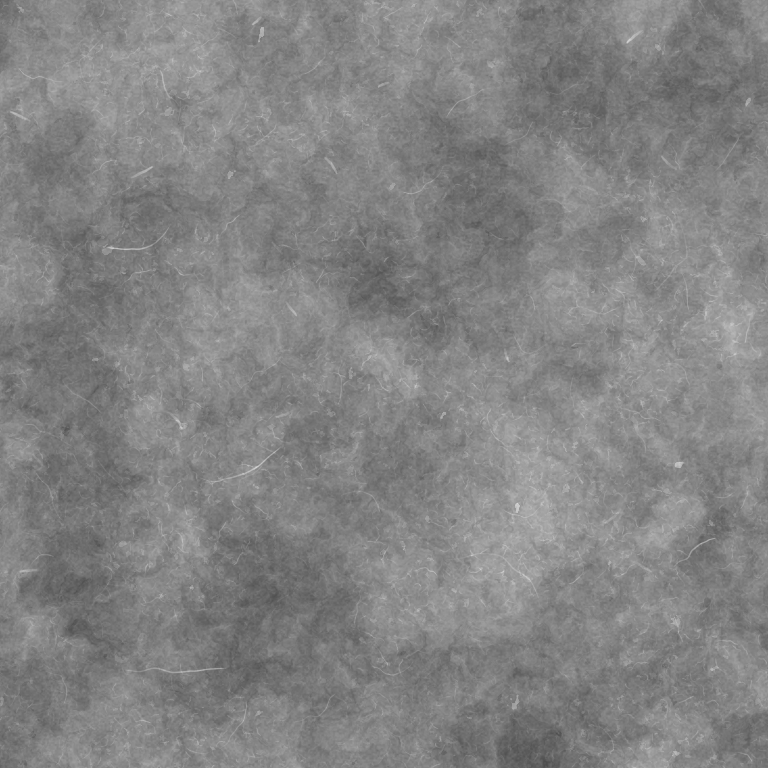
Give the GLSL for this texture, as a Shadertoy shader.

```glsl
// Worn grey plaster: warped cloudy noise with rough fine grain,
// strewn with pale crooked fibres, thin splinters and small flakes.
// Each kind of debris is scattered on a jittered grid at several sizes.

float hash(vec2 p) {
    return fract(sin(dot(p, vec2(127.1, 311.7))) * 43758.5453);
}

mat2 rotation(float a) {
    float c = cos(a), s = sin(a);
    return mat2(c, s, -s, c);
}

float noise(vec2 p) {
    vec2 i = floor(p), f = fract(p);
    f = f * f * (3.0 - 2.0 * f);
    return mix(mix(hash(i), hash(i + vec2(1, 0)), f.x),
               mix(hash(i + vec2(0, 1)), hash(i + vec2(1, 1)), f.x), f.y);
}

// Fractal noise centred on zero, turned at each octave
float fbm(vec2 p, int octaves, float gain) {
    float sum = 0.0, amplitude = 0.5;
    for (int i = 0; i < octaves; i++) {
        sum += amplitude * (noise(p) - 0.5);
        p = rotation(0.7) * p * 2.03 + 13.7;
        amplitude *= gain;
    }
    return sum;
}

// Crooked, tapering strokes; halfLength and width are in canvas units
float fibres(vec2 uv, float cells, float halfLength, float width, float bend, float share, float seed) {
    vec2 p = uv * cells;
    float soft = 0.7 / iResolution.y, result = 0.0;
    for (int i = 0; i < 9; i++) {
        vec2 id = floor(p) + vec2(i % 3 - 1, i / 3 - 1);
        vec2 key = id + seed * 17.3;
        if (hash(key) > share) continue;
        vec2 centre = id + vec2(hash(key + 3.1), hash(key + 5.7));
        vec2 q = rotation(6.2832 * hash(key + 8.3)) * (p - centre) / cells;
        float reach = halfLength * mix(0.35, 1.0, hash(key + 11.9));
        float x = q.x / reach;
        float curve = bend * (hash(key + 14.2) - 0.3);
        float kink = bend * 0.9 * (hash(key + 16.7) - 0.5);
        float wobble = 0.25 * bend * (noise(vec2(x * 3.0, hash(key) * 90.0)) - 0.5);
        float slope = 2.0 * curve * x + kink * step(0.3, x);
        float y = curve * x * x + kink * max(x - 0.3, 0.0) + wobble;
        float d = abs(q.y + reach * y) / sqrt(1.0 + slope * slope);
        float w = width * (1.0 - 0.5 * x * x);
        float line = 1.0 - smoothstep(w - soft, w + soft, d);
        line *= 1.0 - smoothstep(0.85, 1.0, abs(x));
        line *= mix(0.4, 1.0, smoothstep(-1.0, 0.9, x));
        result = max(result, line * mix(0.25, 1.0, hash(key + 19.4)));
    }
    return result;
}

// Ragged oval chips; radius is in canvas units
float flakes(vec2 uv, float cells, float radius, float share, float seed) {
    vec2 p = uv * cells;
    float soft = 0.8 / iResolution.y, result = 0.0;
    float ragged = (noise(uv / radius * 2.2 + seed) - 0.5) * radius * 1.5;
    for (int i = 0; i < 9; i++) {
        vec2 id = floor(p) + vec2(i % 3 - 1, i / 3 - 1);
        vec2 key = id + seed * 23.9;
        if (hash(key) > share) continue;
        vec2 centre = id + vec2(hash(key + 2.3), hash(key + 6.1));
        vec2 q = rotation(6.2832 * hash(key + 9.7)) * (p - centre) / cells;
        q.y *= mix(1.1, 3.0, hash(key + 12.5));
        float size = radius * mix(0.3, 1.0, hash(key + 15.8));
        float chip = 1.0 - smoothstep(-soft, soft, length(q) + ragged - size);
        result = max(result, chip * mix(0.2, 1.0, hash(key + 18.6)));
    }
    return result;
}

void mainImage(out vec4 fragColor, in vec2 fragCoord) {
    vec2 uv = fragCoord / iResolution.y;

    // Cloudy stains with frayed edges, broad and then patchy
    vec2 warp = vec2(fbm(uv * 18.0, 5, 0.65), fbm(uv * 18.0 + 41.0, 5, 0.65));
    vec2 cloudy = uv + 0.05 * warp;
    float clouds = 0.12 * fbm(cloudy * vec2(4.5, 3.8) + 7.0, 2, 0.6)
                 + 0.29 * fbm(cloudy * vec2(9.5, 8.0) + 3.0, 6, 0.7);
    float grey = 0.508 + clouds;

    // Mottling and fine grain
    grey += 0.11 * fbm(uv * 75.0 + warp * 4.0, 3, 0.85);
    grey += 0.055 * (noise(uv * 400.0) - 0.5);

    // Debris gathers in uneven drifts
    float drift = smoothstep(0.25, 0.75, noise(uv * 12.0 + 30.0) + 2.0 * clouds);
    float density = mix(0.5, 1.2, drift);

    // Flakes from dust to chips, and a few dark pits
    grey += 0.06 * density * flakes(uv, 80.0, 0.0045, 0.6, 1.0);
    grey += 0.10 * density * flakes(uv, 30.0, 0.0060, 0.35, 2.0);
    grey += 0.19 * flakes(uv, 8.0, 0.0095, 0.2, 3.0);
    grey -= 0.06 * flakes(uv, 32.0, 0.0050, 0.25, 4.0);

    // Fibres from lint to long arcs, then straight splinters
    grey += 0.11 * density * fibres(uv, 62.0, 0.0090, 0.0007, 0.9, 0.75, 5.0);
    grey += 0.13 * density * fibres(uv, 30.0, 0.0170, 0.0007, 0.8, 0.6, 6.0);
    grey += 0.16 * fibres(uv, 12.0, 0.0400, 0.0007, 0.9, 0.5, 7.0);
    grey += 0.28 * fibres(uv, 5.0, 0.0750, 0.0010, 0.8, 0.4, 8.0);
    grey += 0.22 * fibres(uv, 10.0, 0.0210, 0.0017, 0.25, 0.22, 9.0);

    fragColor = vec4(vec3(clamp(grey, 0.0, 1.0)), 1.0);
}
```
